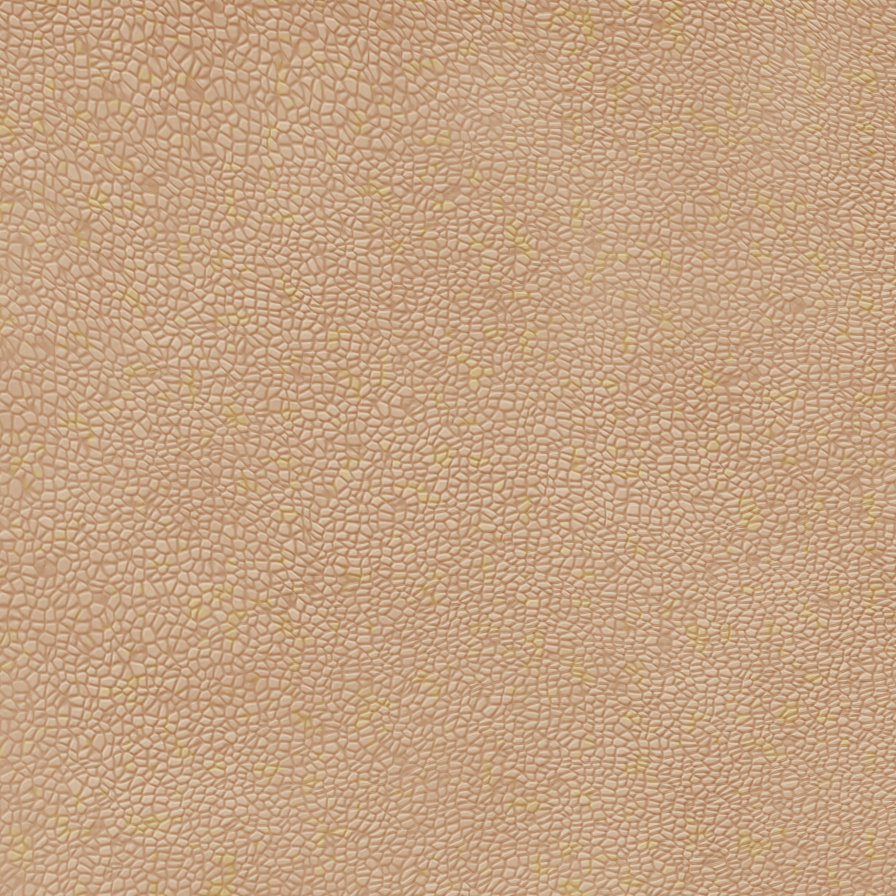
Give the GLSL for this texture, as a WebGL 1 fragment shader.

```glsl
precision highp float;
uniform vec2 u_resolution;

#define GRAINS vec2(80.0, 112.0)
#define JITTER 0.85
#define CREASE_WIDTH 0.46
#define FLOW_TILT 0.55
#define FLOW_WARP 0.05
#define LIGHT_STEP vec2(-0.0006, 0.0017)
#define RELIEF 0.44
#define DEPTH 0.42
#define BASE_TONE 0.61
#define SPECKLE 0.10

const vec3 CREASE_TAN = vec3(0.68, 0.49, 0.35);
const vec3 RIDGE_CREAM = vec3(0.845, 0.755, 0.655);
const vec3 OCHRE_SHIFT = vec3(0.0, 0.012, -0.06);

float hash(vec2 p) {
  return fract(sin(dot(p, vec2(127.1, 311.7))) * 43758.5453);
}

vec2 hash2(vec2 p) {
  return vec2(hash(p), hash(p + 57.3));
}

float noise(vec2 p) {
  vec2 cell = floor(p);
  vec2 f = fract(p);
  f = f * f * (3.0 - 2.0 * f);
  float low = mix(hash(cell), hash(cell + vec2(1.0, 0.0)), f.x);
  float high = mix(hash(cell + vec2(0.0, 1.0)), hash(cell + 1.0), f.x);
  return mix(low, high, f.y);
}

// Bends the grain: falling to the right above, rising below.
vec2 flow(vec2 p) {
  vec2 q = p;
  q.y += FLOW_TILT * (p.y - 0.45) * (p.x - 0.5);
  q.y += FLOW_WARP * (noise(p * 5.0) - 0.5);
  q += 0.007 * (vec2(noise(p * 45.0 + 9.0), noise(p * 45.0 + 31.0)) - 0.5);
  return q;
}

// Domed pebbles separated by creases, from cellular distances.
float leatherHeight(vec2 p) {
  vec2 g = flow(p) * GRAINS;
  vec2 cell = floor(g);
  vec2 f = fract(g);
  float nearest = 8.0;
  float second = 8.0;
  float lift = 1.0;
  for (int y = -1; y <= 1; y++) {
    for (int x = -1; x <= 1; x++) {
      vec2 offset = vec2(float(x), float(y));
      vec2 id = cell + offset;
      float d = length(offset + 0.5 + JITTER * (hash2(id) - 0.5) - f);
      if (d < nearest) {
        second = nearest;
        nearest = d;
        lift = 0.8 + 0.35 * hash(id + 13.7);
      } else {
        second = min(second, d);
      }
    }
  }
  return lift * smoothstep(0.0, CREASE_WIDTH, second - nearest);
}

void main() {
  vec2 p = gl_FragCoord.xy / u_resolution;

  // Light from above brightens upper slopes and shades lower ones.
  float height = leatherHeight(p);
  float slope = leatherHeight(p - LIGHT_STEP) - leatherHeight(p + LIGHT_STEP);

  // Patches where the hide is more or less deeply embossed.
  float patchiness = noise(p * 6.0 + 4.0) * 0.6 + noise(p * 15.0) * 0.4;
  float emboss = mix(0.7, 1.3, patchiness);

  float tone = BASE_TONE + emboss * (RELIEF * slope + DEPTH * (height - 0.62));
  tone += 0.12 * (noise(p * 9.0 + 20.0) - 0.5);
  tone -= 0.08 * smoothstep(0.9, 1.0, p.y);
  tone += SPECKLE * (noise(p * 330.0) - 0.5);

  vec3 color = mix(CREASE_TAN, RIDGE_CREAM, clamp(tone, -0.12, 1.1));

  // Sparse ochre flecks.
  float fleck = smoothstep(0.68, 0.95, noise(p * 70.0 + 50.0));
  color += OCHRE_SHIFT * fleck;

  gl_FragColor = vec4(color, 1.0);
}
```
